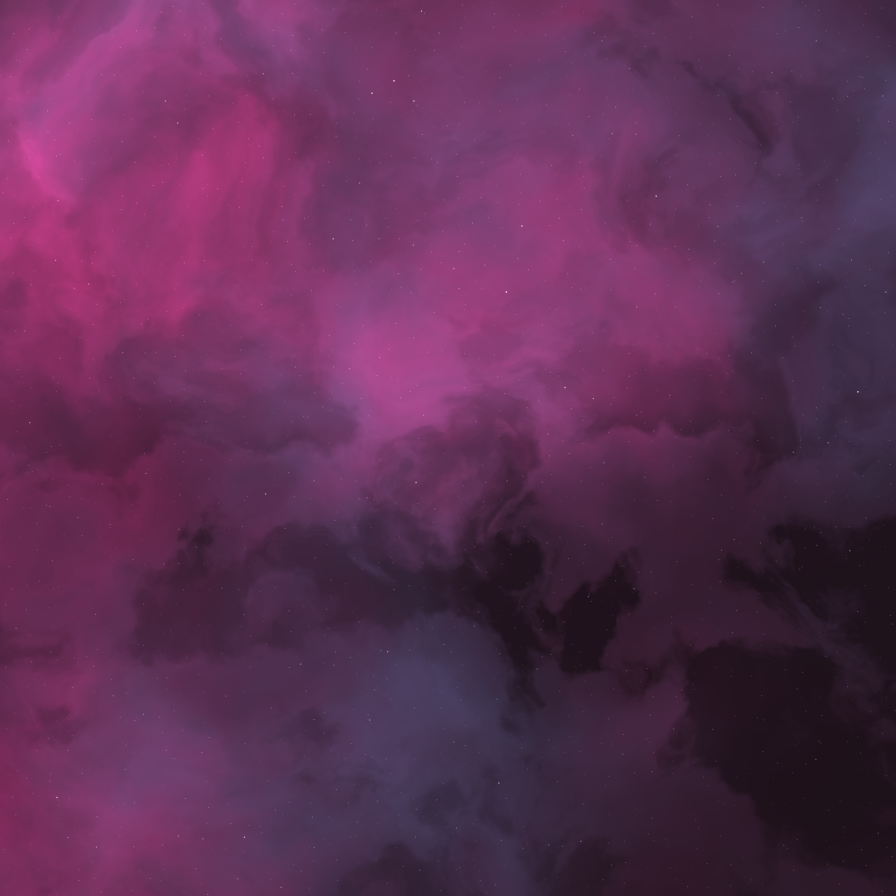
This background is drawn by a Shadertoy shader. Its source:

```glsl
float hash(vec2 p) {
    vec3 q = fract(p.xyx * vec3(0.1031, 0.1030, 0.0973));
    q += dot(q, q.yzx + 33.33);
    return fract((q.x + q.y) * q.z);
}

float noise(vec2 p) {
    vec2 cell = floor(p), f = fract(p);
    f = f * f * f * (f * (f * 6.0 - 15.0) + 10.0);
    float low = mix(hash(cell), hash(cell + vec2(1, 0)), f.x);
    float high = mix(hash(cell + vec2(0, 1)), hash(cell + vec2(1, 1)), f.x);
    return mix(low, high, f.y);
}

float fbm(vec2 p) {
    float sum = 0.0, amp = 0.5;
    for (int i = 0; i < 7; i++) {
        sum += amp * noise(p);
        p = mat2(1.6, 1.2, -1.2, 1.6) * p + 17.3;
        amp *= 0.52;
    }
    return sum;
}

// Soft elliptical patch
float glow(vec2 p, vec2 center, vec2 radius) {
    vec2 q = (p - center) / radius;
    return exp(-dot(q, q));
}

// Soft glow along a line segment
float band(vec2 p, vec2 a, vec2 b, float width) {
    vec2 ab = b - a;
    float t = clamp(dot(p - a, ab) / dot(ab, ab), 0.0, 1.0);
    float d = length(p - a - ab * t) / width;
    return exp(-d * d);
}

// One jittered star per grid cell, mostly faint
float stars(vec2 p, float cells, float pixel) {
    vec2 id = floor(p * cells);
    vec2 offset = 0.15 + 0.7 * vec2(hash(id + 41.0), hash(id + 83.0));
    float d = length(p - (id + offset) / cells);
    float rank = hash(id + 127.0);
    float radius = 0.0005 + 0.0003 * pow(rank, 60.0);
    float bright = 0.04 + 0.17 * rank * rank + 0.35 * pow(rank, 200.0);
    return bright * step(0.35, rank) * (1.0 - smoothstep(radius - 0.5 * pixel, radius + 0.7 * pixel, d));
}

void mainImage(out vec4 fragColor, in vec2 fragCoord) {
    vec2 uv = fragCoord / iResolution.y;

    // Turbulent displacement of the cloud masses
    vec2 warp = vec2(fbm(uv * 4.5 + 4.0), fbm(uv * 4.5 + 29.0)) - 0.5;
    vec2 p = uv + 0.24 * warp;
    float billow = fbm(uv * 5.0 + 1.0 * warp + 51.0);
    float wisps = fbm(uv * 6.0 + 1.2 * warp + 73.0);
    float mottle = fbm(uv * 13.0 + 1.5 * warp + 11.0) - 0.5;

    // Magenta gas
    float red = 0.13
        + 0.62 * band(p, vec2(0.06, 0.82), vec2(0.70, 0.63), 0.16)
        + 0.46 * (1.0 - smoothstep(0.0, 0.45, p.x))
        + 0.36 * glow(p, vec2(0.45, 1.0), vec2(0.38, 0.24))
        + 0.42 * glow(p, vec2(0.50, 0.48), vec2(0.22, 0.11))
        + 0.18 * glow(p, vec2(0.12, 0.05), vec2(0.14, 0.18))
        + 0.16 * glow(p, vec2(0.72, 0.24), vec2(0.12, 0.10));
    red *= 0.55 + 0.95 * billow + 0.7 * mottle;

    // Slate blue gas
    float blue = 0.22
        + 0.55 * glow(p, vec2(0.16, 1.0), vec2(0.30, 0.15))
        + 0.60 * glow(p, vec2(0.40, 0.58), vec2(0.20, 0.18))
        + 0.60 * glow(p, vec2(0.42, 0.18), vec2(0.25, 0.24))
        + 0.72 * glow(p, vec2(1.0, 0.74), vec2(0.28, 0.32))
        + 0.40 * glow(p, vec2(0.62, 0.90), vec2(0.28, 0.20))
        + 0.30 * glow(p, vec2(0.16, 0.06), vec2(0.16, 0.14));
    blue *= 0.5 + 1.1 * wisps - 0.5 * mottle;

    // Dark dust with ragged edges, thickest at lower right
    float dust = 0.60 * glow(p, vec2(0.60, 0.32), vec2(0.14, 0.09))
        + 0.38 * glow(p, vec2(0.25, 0.44), vec2(0.11, 0.08))
        + 0.55 * glow(p, vec2(0.97, 0.20), vec2(0.28, 0.28))
        + 0.35 * glow(p, vec2(0.85, 0.42), vec2(0.24, 0.10))
        + 0.35 * glow(p, vec2(0.73, 0.88), vec2(0.10, 0.08));
    float shreds = fbm(uv * 9.0 + 1.6 * warp + 97.0);
    float ragged = 1.0 - smoothstep(0.36, 0.54, shreds);
    float lowerHalf = 1.0 - smoothstep(0.35, 0.75, p.y);
    float light = 1.0 - clamp(dust * (0.55 + 0.7 * ragged) + (0.12 + 0.14 * lowerHalf) * ragged, 0.0, 0.85);

    vec3 color = vec3(0.100, 0.058, 0.085)
        + light * red * vec3(0.45, 0.09, 0.26)
        + light * blue * vec3(0.13, 0.17, 0.25);

    // Two densities of star dust
    float pixel = 1.0 / iResolution.y;
    float sparkle = stars(uv, 42.0, pixel) + 0.8 * stars(uv + 5.37, 29.0, pixel);
    color += sparkle * vec3(0.85, 0.9, 1.0);

    fragColor = vec4(color, 1.0);
}
```
